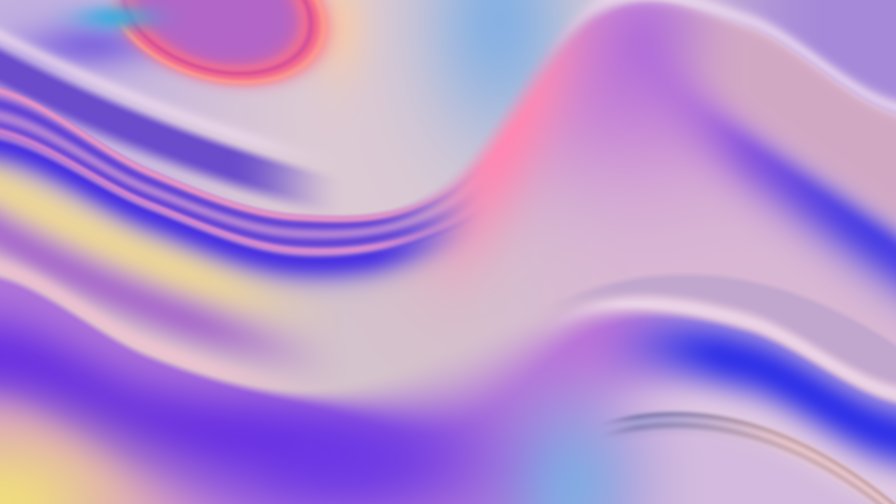
Write a WebGL 2 fragment shader that draws this background.

```glsl
#version 300 es
precision highp float;
// Iridescent silk: soft pastel fields divided by flowing folds.
// Splines and parabolas give each fold its course; signed heights above
// and below them drive gradients, stripes and glowing edges.
uniform vec2 u_resolution;
out vec4 outColor;

float bell(float d, float w) { d /= w; return exp(-d * d); }
float spot(vec2 p, float x, float y, float w, float h) {
  return bell(p.x - x, w) * bell(p.y - y, h);
}
void lay(inout vec3 col, float r, float g, float b, float k) {
  col = mix(col, vec3(r, g, b), k);
}

// Catmull-Rom height through seven evenly spaced knots
float ridge(float x, float k[7]) {
  float s = clamp(x * 3.375, 0., 5.999);
  int i = int(s);
  float f = s - float(i);
  float a = k[max(i - 1, 0)], b = k[i], c = k[i + 1], d = k[min(i + 2, 6)];
  return b + .5 * f * (c - a + f * (2. * a - 5. * b + 4. * c - d
       + f * (3. * (b - c) + d - a)));
}

// Pale upper field with a cool column, lavender corner and coral loop
vec3 upperField(vec2 p) {
  vec3 col = mix(vec3(.76, .69, .88), vec3(.86, .79, .83), smoothstep(.1, .65, p.x));
  lay(col, .48, .68, .9, .85 * spot(p, .99, .96, .15, .24));
  lay(col, .65, .54, .85, smoothstep(1.2, 1.65, p.x));
  lay(col, 1., .8, .62, .65 * spot(p, .67, .95, .06, .11));
  lay(col, .46, .35, .87, .8 * spot(p, .18, .91, .13, .045));
  vec2 q = p - vec2(.43, .985);
  q = (q + .12 * q.yx) / vec2(.195, .135);
  float d = length(q) - 1.;
  float arc = smoothstep(-1.15, -.65, q.x - .5 * q.y);
  lay(col, .7, .4, .78, 1. - smoothstep(-.25, .08, d));
  lay(col, .96, .4, .54, arc * bell(d + .04, .17));
  lay(col, .72, .25, .66, .5 * arc * bell(d + .06, .035));
  lay(col, 1., .62, .55, .7 * arc * bell(d - .07, .04));
  lay(col, .2, .68, .88, .85 * spot(p, .23, .965, .075, .025));
  return col;
}

// Middle field: coral shoulder, violet crown, diagonal blue crease
vec3 middleField(vec2 p, float below) {
  vec3 col = mix(vec3(.83, .76, .8), vec3(.85, .72, .83), smoothstep(.8, 1.3, p.x));
  lay(col, .78, .5, .84, .75 * spot(p, 1.23, .8, .28, .19));
  lay(col, .67, .4, .86, .85 * spot(p, 1.3, .92, .2, .14));
  lay(col, 1., .53, .7, bell(p.x - 1.01, .15) * bell(below - .02, .17));
  float crease = p.y - .704 + .68 * (p.x - 1.48);
  float side = smoothstep(1.25, 1.5, p.x);
  lay(col, .82, .66, .77, side * smoothstep(0., .12, crease));
  vec3 ink = mix(vec3(.62, .36, .86), vec3(.24, .2, .9), smoothstep(1.35, 1.75, p.x));
  return mix(col, ink, .9 * side * bell(crease, crease > 0. ? .045 : .085));
}

// Lower fold: violet on the left, orchid in the middle, blue on the right
vec3 lowerFold(vec2 p, float d) {
  float right = smoothstep(1.15, 1.45, p.x), left = 1. - smoothstep(.55, 1.05, p.x);
  vec3 col = mix(vec3(.7, .47, .85), vec3(.83, .73, .87), smoothstep(1., 1.4, p.x));
  lay(col, .73, .45, .85, spot(vec2(p.x, d), 1.16, .04, .2, .11));
  lay(col, .5, .7, .89, .9 * spot(p, 1.13, .03, .13, .16));
  lay(col, .42, .19, .89, left * bell(d - mix(.16, .1, min(p.x * 2., 1.)), .09));
  lay(col, .42, .22, .9, .8 * spot(p, .7, .08, .26, .11));
  lay(col, .84, .6, .8, smoothstep(.2, .32, d) * (1. - smoothstep(.2, .6, p.x)));
  lay(col, .94, .86, .5, spot(p, 0., 0., .24, .15));
  lay(col, .2, .2, .91, right * bell(d - .065, .065));
  lay(col, .92, .84, .9, .6 * right * bell(d - .18, .04));
  return col;
}

void main() {
  vec2 p = gl_FragCoord.xy / u_resolution * vec2(16. / 9., 1.);
  float x = p.x, y = p.y;
  float top = ridge(x, float[7](.826, .664, .574, .63, .977, .949, .775));
  float hem = ridge(x, float[7](.718, .579, .486, .537, .72, .9, .9));
  float low = ridge(x, float[7](.449, .292, .213, .222, .37, .345, .201));
  float below = top - y, rise = y - low;
  float east = smoothstep(1.05, 1.25, x);

  // Tapering violet streak over the upper field
  vec3 col = upperField(p);
  float streak = y - .865 + x * (.515 - .2 * x);
  float taper = 1. - smoothstep(.45, .69, x);
  float body = smoothstep(-.055, -.015, streak) * (1. - smoothstep(.025, .05, streak));
  lay(col, .42, .3, .8, taper * body);
  lay(col, .93, .85, .92, .7 * taper * bell(streak - .065, .016));

  // Yellow and orchid ribbons on the left
  vec3 mid = middleField(p, below);
  float ribbon = y - .535 + x * (.557 - .27 * x);
  float fade = 1. - smoothstep(.35, .7, x);
  lay(mid, .94, .85, .58, .9 * fade * bell(ribbon - .09, .055));
  lay(mid, .65, .4, .8, .9 * fade * bell(ribbon, .048));
  lay(mid, .96, .77, .82, .7 * fade * bell(rise - .02, .022));

  // Striped upper fold with a blue hem
  float t = below / max(top - hem, .02);
  float reach = 1. - smoothstep(.72, .98, x);
  vec3 silk = mix(vec3(.4, .27, .84), vec3(.68, .5, .84), .5 + .5 * sin(15. * t + 2.5 * x));
  lay(silk, .92, .56, .8, .7 * bell(t - .8, .07));
  lay(mid, .27, .17, .89, .95 * reach * bell(y - hem, .042));
  mid = mix(mid, silk, reach * (1. - smoothstep(.86, 1.04, t)));
  float soften = .006 + .045 * bell(x - 1.05, .16);
  col = mix(col, mid, smoothstep(-soften, soften, below));
  lay(col, .96, .6, .76, .75 * reach * bell(below - .006, .007));
  lay(col, .92, .84, .93, .8 * east * bell(below + .012, .018));

  // Grey veil and pale rim above the lower fold
  float veil = .458 - .8 * (x - 1.36) * (x - 1.36) - y;
  lay(col, .74, .64, .8, .85 * east * smoothstep(-.006, .012, veil) * smoothstep(.015, .05, rise));
  lay(col, .93, .85, .92, .8 * east * bell(rise - .018, .016));

  // Lower fold and the small curl inside it
  float blur = .01 + .085 * bell(x - .93, .22);
  col = mix(col, lowerFold(p, -rise), smoothstep(-blur, blur, -rise));
  float curl = .185 - .95 * (x - 1.34) * (x - 1.34) - y;
  float shape = smoothstep(-.006, .008, curl) * (1. - smoothstep(.02, .055, curl));
  vec3 sheen = mix(vec3(.57, .55, .76), vec3(.84, .7, .72), smoothstep(1.25, 1.6, x));
  col = mix(col, sheen - .06 * sin(curl * 260.), .9 * shape * smoothstep(1.18, 1.27, x));
  outColor = vec4(col, 1.);
}
```
